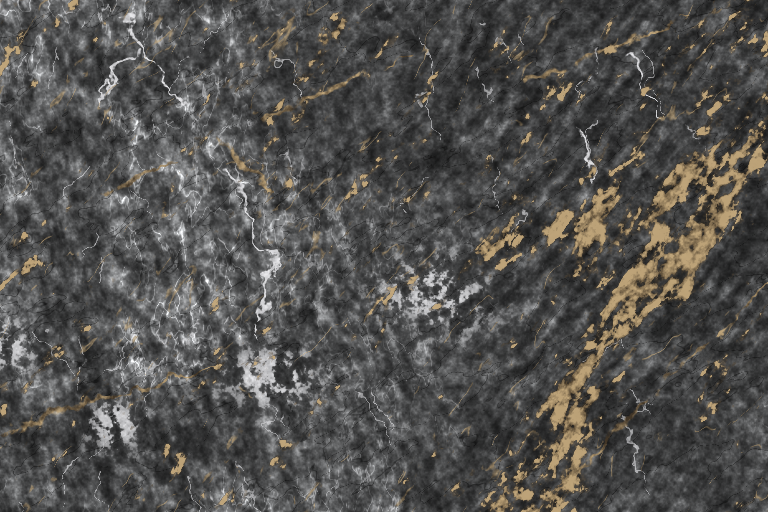
Write a Shadertoy shader that draws this texture.

```glsl
// Dark marble slab: grainy charcoal stone with pale dendrites, white branching
// veins and a broken diagonal band of gold. Layers of lightly warped fbm are
// thresholded into fine veins and flakes; main seams are noise-bent segments.

#define STONE_TONE 0.262
#define STONE_CONTRAST 2.0
#define GRAIN 0.62
#define VEIN_WIDTH 0.0036
#define SEAM_WIDTH 0.008
#define GOLD_AMOUNT 0.17
#define GOLD_CUTOFF 0.665
#define COOL_TINT vec3(0.99, 1.0, 1.01)
#define WHITE_VEIN vec3(0.83, 0.83, 0.84)
#define GOLD_LIGHT vec3(0.70, 0.60, 0.44)
#define GOLD_DARK vec3(0.34, 0.28, 0.20)

// Start and end of the main white veins and of the gold seams
const vec4 VEINS[6] = vec4[6](
    vec4(0.24, 0.97, 0.37, 0.80), vec4(0.26, 0.92, 0.20, 0.80),
    vec4(0.46, 0.67, 0.54, 0.48), vec4(0.53, 0.52, 0.51, 0.35),
    vec4(1.12, 0.75, 1.17, 0.64), vec4(1.21, 0.90, 1.28, 0.78));
const vec4 SEAMS[6] = vec4[6](
    vec4(0.52, 0.77, 0.79, 0.90), vec4(0.00, 0.16, 0.43, 0.28),
    vec4(0.43, 0.73, 0.53, 0.63), vec4(1.02, 0.84, 1.34, 0.97),
    vec4(0.20, 0.62, 0.42, 0.72), vec4(1.05, 0.00, 1.50, 0.45));
// Cloudy white patches: centre and radius
const vec3 PATCHES[4] = vec3[4](
    vec3(0.85, 0.42, 0.10), vec3(0.23, 0.16, 0.06),
    vec3(0.53, 0.26, 0.09), vec3(0.00, 0.32, 0.06));

float hash(vec2 p) {
    return fract(sin(dot(p, vec2(127.1, 311.7))) * 43758.5453);
}

float noise(vec2 p) {
    vec2 i = floor(p), f = fract(p);
    f = f * f * (3.0 - 2.0 * f);
    return mix(mix(hash(i), hash(i + vec2(1, 0)), f.x),
               mix(hash(i + vec2(0, 1)), hash(i + vec2(1, 1)), f.x), f.y);
}

float fbm(vec2 p) {
    float sum = 0.0, amp = 0.533;
    for (int i = 0; i < 4; i++) {
        sum += amp * noise(p);
        p = mat2(1.6, 1.2, -1.2, 1.6) * p + 7.3;
        amp *= 0.5;
    }
    return sum;
}

// Thin lines along the middle level of a noise field
float crackle(vec2 p, float width) {
    return 1.0 - smoothstep(0.0, width, abs(fbm(p) - 0.5));
}

// Tapered stroke from s.xy to s.zw
float stroke(vec2 p, vec4 s, float width) {
    vec2 along = s.zw - s.xy, q = p - s.xy;
    float t = clamp(dot(q, along) / dot(along, along), 0.0, 1.0);
    float w = width * (1.0 - 0.6 * t);
    return 1.0 - smoothstep(0.25 * w, w, length(q - along * t));
}

float blob(vec2 p, vec2 centre, vec2 radius) {
    return exp(-dot((p - centre) / radius, (p - centre) / radius));
}

void mainImage(out vec4 fragColor, in vec2 fragCoord) {
    vec2 p = fragCoord / iResolution.y;
    vec2 bend = vec2(fbm(p * 5.0), fbm(p * 5.0 + 31.0)) - 0.5;
    vec2 jitter = vec2(fbm(p * 30.0), fbm(p * 30.0 + 17.0)) - 0.5;
    vec2 w = p + 0.05 * bend + 0.012 * jitter;
    float fine = fbm(p * 62.0);
    float cloud = fbm(w * 7.0 + 3.0);
    float speck = 0.6 * noise(p * 160.0) + 0.4 * noise(p * 310.0) - 0.5;

    // Coordinates along and across the diagonal grain
    vec2 dir = normalize(vec2(0.56, 0.75));
    vec2 q = w - vec2(0.94, 0.0);
    float along = dot(q, dir), across = dot(q, vec2(-dir.y, dir.x));

    // Stone: paler to the left, upright streaks turning diagonal to the right
    float pale = 1.0 - smoothstep(0.25, 1.2, p.x + 0.3 * (p.y - 0.5));
    pale = max(pale, 0.6 * blob(p, vec2(1.42, 0.15), vec2(0.17, 0.18)));
    float patchy = 0.0;
    for (int i = 0; i < 4; i++)
        patchy += blob(w, PATCHES[i].xy, PATCHES[i].z * vec2(1.0, 0.7));
    float upright = fbm(vec2(w.x * 62.0 + w.y * 12.0, w.y * 26.0));
    float slanted = fbm(vec2(along * 18.0, across * 62.0) + 80.0);
    float streak = mix(slanted, upright, smoothstep(0.1, 0.7, pale));
    float dendrite = crackle(vec2(w.x * 34.0, w.y * 18.0) + 5.0, 0.04);
    float z = STONE_CONTRAST * (0.6 * (fine - 0.5) + 0.7 * (streak - 0.5))
            + (0.3 + pale) * 0.8 * (cloud - 0.5) + 0.30 * (pale - 0.25)
            + GRAIN * speck
            + 0.5 * dendrite * pale * smoothstep(0.38, 0.58, cloud);
    z -= 0.4 * crackle(vec2(w.x + w.y, 3.0 * (w.y - 0.7 * w.x)) * 6.0, 0.012);
    vec3 color = STONE_TONE * exp(z) * COOL_TINT;

    // White: main veins, scattered hair veins and flecked patches
    float white = 0.0;
    vec2 v = p + 0.06 * bend + 0.06 * jitter;
    for (int i = 0; i < 6; i++)
        white = max(white, stroke(v, VEINS[i], 1.7 * VEIN_WIDTH));
    for (int i = 0; i < 44; i++) {
        float k = float(i);
        vec2 start = vec2(1.5 * pow(hash(vec2(k, 1.0)), 1.4), hash(vec2(k, 2.0)));
        vec2 fall = vec2(0.12 * (hash(vec2(k, 3.0)) - 0.45),
                         -0.03 - 0.10 * hash(vec2(k, 4.0)));
        white = max(white, 0.65 * stroke(v, vec4(start, start + fall), 0.8 * VEIN_WIDTH));
    }
    white *= smoothstep(0.28, 0.5, fine + 0.07);
    float flecks = smoothstep(0.54, 0.66, 0.55 * fine + 0.45 * streak
                              + 0.10 * patchy + 0.25 * speck);
    white = max(white, 0.85 * flecks * min(1.3 * patchy, 1.0));
    float hair = crackle(vec2(w.x * 24.0, w.y * 11.0) + 40.0, 0.022);
    white = max(white, 0.6 * hair * (0.1 + pale) * smoothstep(0.47, 0.58, cloud)
                       * smoothstep(0.38, 0.55, fine));
    color = mix(color, WHITE_VEIN + 0.25 * speck, white);

    // Gold: fine flakes stretched along the diagonal band and its side arm
    float offset = (across + 0.04 - 0.08 * along) / (0.06 + 0.07 * along);
    float band = exp(-offset * offset);
    band = max(band, 0.8 * blob(w, vec2(1.10, 0.56), vec2(0.24, 0.09)));
    band = max(band, 0.6 * blob(w, vec2(0.61, 0.94), vec2(0.10, 0.05)));
    float sheet = fbm(vec2(along * 7.0, across * 30.0) + 11.0);
    float chip = fbm(vec2(along * 38.0, across * 80.0) + 23.0);
    float flake = 0.45 * sheet + 0.35 * chip + 0.2 * fine + 0.06 * speck
                + GOLD_AMOUNT * band - GOLD_CUTOFF;
    float seam = 0.0;
    for (int i = 0; i < 6; i++)
        seam = max(seam, stroke(p + 0.02 * bend + 0.04 * jitter, SEAMS[i], SEAM_WIDTH));
    seam *= smoothstep(0.42, 0.52, 0.6 * fbm(p * 16.0 + 60.0) + 0.4 * chip);
    // Hairline gold cracks with the grain, denser near the band
    float thread = crackle(vec2(along * 4.0, across * 14.0) + 70.0, 0.014)
                 * smoothstep(0.50, 0.60, chip + 0.08 * band);
    float gold = max(smoothstep(0.0, 0.03, flake), max(seam, 0.7 * thread));
    float stain = 0.45 * smoothstep(-0.05, 0.0, flake);
    float shine = 0.45 + 2.4 * (chip - 0.5) + 1.6 * (fine - 0.5) + 0.9 * speck
                + 4.0 * clamp(flake, 0.0, 0.08);
    vec3 metal = mix(GOLD_DARK, GOLD_LIGHT, clamp(shine, -0.2, 1.2));
    color = mix(color, GOLD_DARK * (0.8 + speck), stain);
    color = mix(color, metal, 0.93 * gold);

    fragColor = vec4(clamp(color, 0.0, 1.0), 1.0);
}
```
